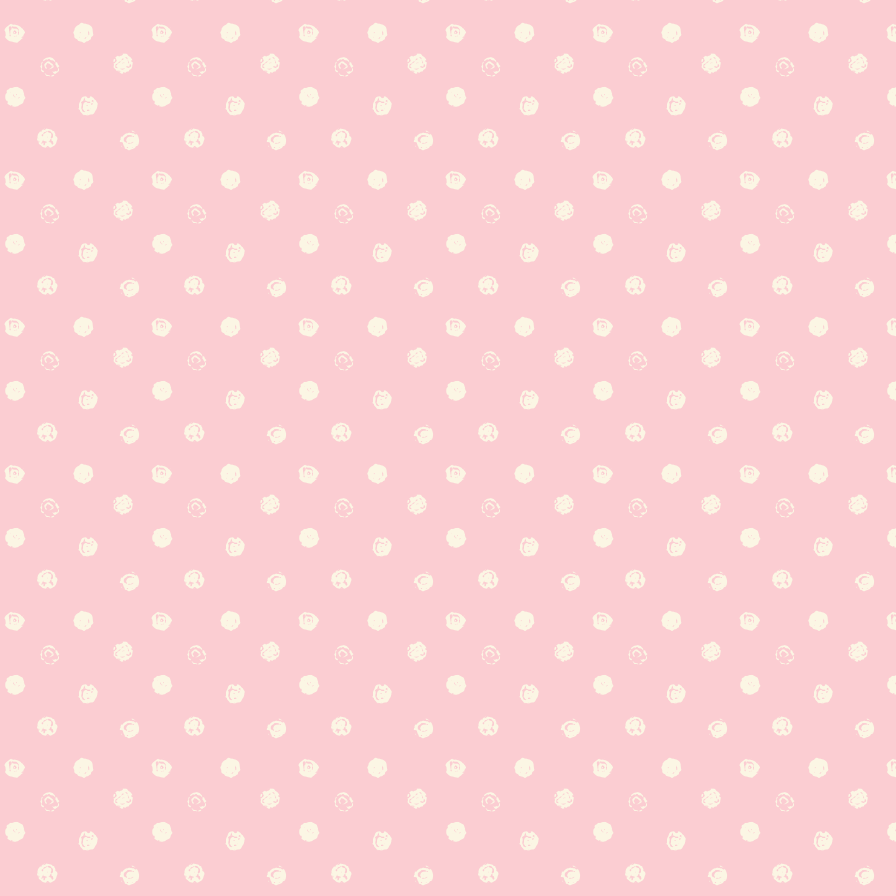
Give the GLSL for this pattern, as a WebGL 1 fragment shader.

```glsl
precision highp float;
// Worn cream paint dots scattered in a small repeating tile on soft pink.

uniform vec2 u_resolution;

const float TILES = 6.0952;     // repeats across the canvas
const float DOT_RADIUS = 0.066; // in tile units
const int SAMPLES = 3;          // antialiasing grid per axis
const vec3 PINK = vec3(0.984, 0.804, 0.824);
const vec3 CREAM = vec3(0.984, 0.966, 0.894);

float hash(vec2 p) {
    vec3 q = fract(vec3(p.xyx) * 0.1031);
    q += dot(q, q.yzx + 33.33);
    return fract((q.x + q.y) * q.z);
}

float valueNoise(vec2 p) {
    vec2 cell = floor(p);
    vec2 f = fract(p);
    f = f * f * (3.0 - 2.0 * f);
    float low = mix(hash(cell), hash(cell + vec2(1.0, 0.0)), f.x);
    float high = mix(hash(cell + vec2(0.0, 1.0)), hash(cell + vec2(1.0, 1.0)), f.x);
    return mix(low, high, f.y);
}

// Coverage of one stamped dot; wear removes paint, more so towards wearSlope.
float paintDot(vec2 p, vec2 center, float wear, vec2 wearSlope, float soft) {
    vec2 q = (fract(p - center + 0.5) - 0.5) / DOT_RADIUS;
    float r = length(q);
    if (r > 1.4) return 0.0;
    vec2 seed = center * 40.0;

    // Ragged rim
    float rim = 1.0 + 0.16 * (valueNoise(q * 4.0 + seed) - 0.5);
    float disc = smoothstep(-soft, soft, rim - r);

    // Swirling bristle marks broken up by grain
    float swirl = 0.5 + 0.5 * sin(r * 13.0 + 7.0 * valueNoise(q * 1.8 + seed + 9.0));
    float grain = valueNoise(q * 6.0 + seed + 23.0);
    float paint = mix(swirl, grain, 0.45);
    float worn = wear + dot(q, wearSlope);
    return disc * smoothstep(worn - 0.06, worn + 0.06, paint);
}

// All dots of one tile, from nearly solid to a faint scribble.
float dotTile(vec2 p, float soft) {
    float cover = paintDot(p, vec2(0.099, 0.873), 0.27, vec2(0.05, 0.30), soft);
    cover += paintDot(p, vec2(0.567, 0.873), 0.11, vec2(0.0, -0.06), soft);
    cover += paintDot(p, vec2(0.837, 0.663), 0.25, vec2(-0.08, 0.05), soft);
    cover += paintDot(p, vec2(0.341, 0.643), 0.64, vec2(0.0, -0.05), soft);
    cover += paintDot(p, vec2(0.103, 0.437), 0.10, vec2(-0.04, -0.05), soft);
    cover += paintDot(p, vec2(0.595, 0.377), 0.28, vec2(-0.22, 0.20), soft);
    cover += paintDot(p, vec2(0.321, 0.155), 0.30, vec2(0.05, 0.08), soft);
    cover += paintDot(p, vec2(0.881, 0.143), 0.28, vec2(-0.20, 0.22), soft);
    return min(cover, 1.0);
}

void main() {
    float pixel = TILES / u_resolution.y;
    float soft = 0.5 * pixel / (DOT_RADIUS * float(SAMPLES));
    float cover = 0.0;

    // Average a grid of samples inside the pixel
    for (int j = 0; j < SAMPLES; j++) {
        for (int i = 0; i < SAMPLES; i++) {
            vec2 offset = (vec2(float(i), float(j)) + 0.5) / float(SAMPLES) - 0.5;
            cover += dotTile((gl_FragCoord.xy + offset) * pixel, soft);
        }
    }
    cover /= float(SAMPLES * SAMPLES);
    gl_FragColor = vec4(mix(PINK, CREAM, cover), 1.0);
}
```
